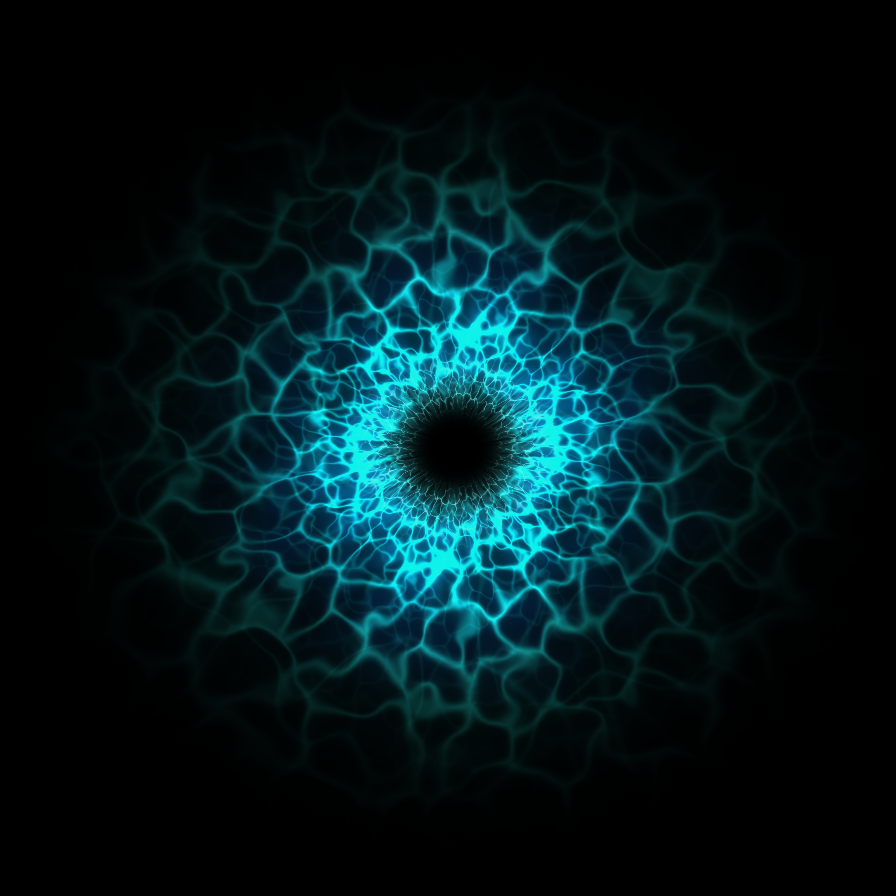
Give the GLSL for this background, as a Shadertoy shader.

```glsl
// A glowing cyan iris: nested cellular webs around a dark, softly spoked pupil.
// Voronoi cells live in warped polar space, repeating every half turn, so they
// stretch into rays near the pupil and open into wide, fading loops outside.

const vec2  CENTER       = vec2(0.509, 0.499);
const vec2  ROUNDNESS    = vec2(0.96, 1.03);
const float WEB_REACH    = 0.255;  // radius at which the web has mostly faded
const float PUPIL_RADIUS = 0.030;
const float IRIS_INNER   = 0.048;  // web starts to appear
const float IRIS_FULL    = 0.105;  // web at full strength
const float RADIAL_RATE  = 0.20;   // radial cell density per angular cell
const float WARP         = 0.55;

const vec3 CYAN   = vec3(0.03, 0.90, 0.86);
const vec3 TEAL   = vec3(0.07, 0.56, 0.51);
const vec3 LAGOON = vec3(0.00, 0.27, 0.36);
const vec3 NAVY   = vec3(0.005, 0.04, 0.15);
const vec3 HAZE   = vec3(0.010, 0.075, 0.080);
const vec3 SILVER = vec3(0.30, 0.62, 0.60);

vec2 hash22(vec2 p) {
    vec3 h = fract(p.xyx * vec3(0.1031, 0.1030, 0.0973));
    h += dot(h, h.yzx + 33.33);
    return fract((h.xx + h.yz) * h.zy);
}

// Value noise that repeats along x
float ringNoise(vec2 p, float period) {
    vec2 i = floor(p), f = fract(p);
    f = f * f * (3.0 - 2.0 * f);
    float x0 = mod(i.x, period), x1 = mod(i.x + 1.0, period);
    float low  = mix(hash22(vec2(x0, i.y)).x, hash22(vec2(x1, i.y)).x, f.x);
    float high = mix(hash22(vec2(x0, i.y + 1.0)).x, hash22(vec2(x1, i.y + 1.0)).x, f.x);
    return mix(low, high, f.y);
}

// Polar grid position: x = turn, y = log radius; cells counted per half turn
vec2 polarGrid(float turn, float r, float cells) {
    return 2.0 * cells * vec2(turn, RADIAL_RATE * log(r + 0.1));
}

// Strands between Voronoi cells, thicker where three cells meet
float web(float turn, float r, float cells, float seed, float width) {
    vec2 q = polarGrid(turn, r, cells) + vec2(0.0, seed);
    vec2 bend = vec2(ringNoise(q * 2.0 + vec2(0.0, 71.0), cells * 2.0),
                     ringNoise(q * 2.0 + vec2(0.0, 137.0), cells * 2.0));
    float strength = ringNoise(q + vec2(0.0, 211.0), cells);
    q += WARP * (bend - 0.5);
    vec2 id = floor(q), f = fract(q);
    vec3 near = vec3(9.0);  // three smallest distances
    for (int y = -1; y <= 1; y++)
    for (int x = -1; x <= 1; x++) {
        vec2 cell = vec2(x, y);
        vec2 key = vec2(mod(id.x + cell.x, cells), id.y + cell.y + 300.0);
        float d = length(cell + 0.1 + 0.8 * hash22(key) - f);
        if (d < near.x) near = vec3(d, near.xy);
        else if (d < near.y) near = vec3(near.x, d, near.y);
        else near.z = min(near.z, d);
    }
    float edge = near.y - near.x;
    float knot = near.z - near.x;
    float w = width * (0.6 + 0.8 * strength);
    float strand = exp(-edge * edge / (w * w)) + 0.22 * exp(-edge * 5.0);
    return strand * (0.45 + 0.55 * strength) + 0.5 * exp(-knot * knot / (w * w * 3.0));
}

void mainImage(out vec4 fragColor, in vec2 fragCoord) {
    vec2 p = (fragCoord - 0.5 * iResolution.xy) / min(iResolution.x, iResolution.y);
    p = (p + 0.5 - CENTER) * ROUNDNESS;
    float r = length(p);
    float turn = atan(p.y, p.x) / 6.2831853 + 0.5;

    // Radial envelopes
    float fade  = exp(-pow(r / WEB_REACH, 2.6));
    float outer = exp(-pow(r / 0.34, 4.5));
    float iris  = smoothstep(IRIS_INNER, IRIS_FULL, r);
    float core  = exp(-pow((r - 0.105) / 0.060, 2.0));

    // Cloudy variation
    float cloud  = ringNoise(polarGrid(turn, r, 7.0) + vec2(0.0, 40.0), 7.0);
    float detail = ringNoise(polarGrid(turn, r, 31.0) + vec2(0.0, 90.0), 31.0);
    float mist   = mix(cloud, detail, 0.4);

    // Dim glow behind the web
    vec3 color = HAZE * outer * (0.25 + 0.75 * mist) * iris;
    color += NAVY * exp(-pow(r / 0.25, 5.0)) * (0.2 + 1.1 * mist) * iris;
    color += LAGOON * core * iris * (0.45 + 0.9 * mist);

    // Main web, finer inner web and wide outer veil
    float mainWeb = web(turn, r, 14.0, 3.0, 0.13);
    float fineWeb = web(turn, r, 23.0, 17.0, 0.13);
    float veil    = web(turn, r, 9.0, 29.0, 0.055);
    vec3 strandColor = mix(CYAN, TEAL, smoothstep(0.13, 0.27, r));
    color += strandColor * mainWeb * fade * iris * (0.65 + 0.6 * cloud);
    color += strandColor * fineWeb * iris * (0.5 * core + 0.22 * fade * cloud);
    color += TEAL * veil * outer * iris * 0.16;

    // Pale filaments and spokes around the pupil
    float filament = web(turn, r, 26.0, 53.0, 0.09);
    float rim = smoothstep(0.035, 0.065, r) * (1.0 - smoothstep(0.075, 0.125, r));
    color += SILVER * filament * rim * 0.6;
    float spokes = ringNoise(vec2(turn * 120.0, r * 14.0), 60.0);
    float ring = smoothstep(PUPIL_RADIUS * 0.6, 0.075, r) * (1.0 - smoothstep(0.07, 0.13, r));
    color += vec3(0.07, 0.25, 0.26) * ring * (0.35 + 0.9 * spokes);
    color *= smoothstep(PUPIL_RADIUS * 0.4, PUPIL_RADIUS * 1.9, r);

    // Soft highlight limit, close to linear in the dark range
    color = min(color, vec3(1.0, 0.95, 0.92));
    color *= 1.0 - smoothstep(0.40, 0.49, r);
    fragColor = vec4(color, 1.0);
}
```
